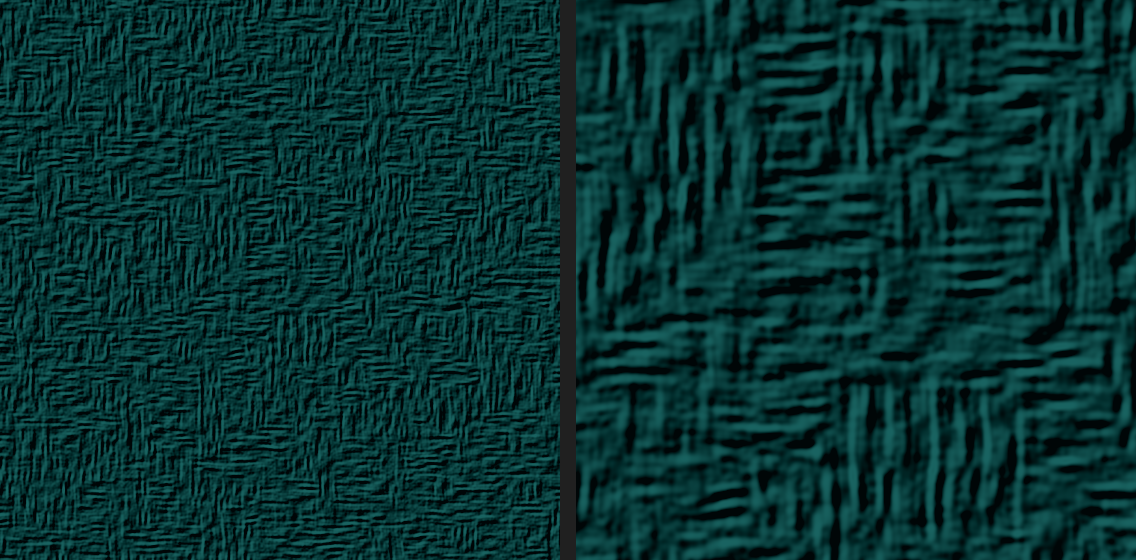
Left, the full canvas; right, a detail of the centre.
Write a WebGL 1 fragment shader that draws this texture.

```glsl
precision highp float;

uniform vec2 u_resolution;

float hash(vec2 cell) {
  return fract(sin(dot(cell, vec2(127.1, 311.7))) * 43758.5453);
}

float noise(vec2 p) {
  vec2 cell = floor(p);
  vec2 f = fract(p);
  f = f * f * (3.0 - 2.0 * f);
  float low = mix(hash(cell), hash(cell + vec2(1.0, 0.0)), f.x);
  float high = mix(hash(cell + vec2(0.0, 1.0)), hash(cell + vec2(1.0, 1.0)), f.x);
  return mix(low, high, f.y);
}

// Cloth height: patches of crossing threads over a lumpy, grainy ground
float clothHeight(vec2 p) {
  vec2 sway = vec2(noise(p * 30.0 + 7.0), noise(p * 30.0 + 71.0)) - 0.5;
  vec2 q = p + 0.005 * sway;
  float across = noise(q * vec2(40.0, 190.0) + 13.0);
  float upright = noise(q * vec2(190.0, 40.0) + 57.0);
  float patches = smoothstep(0.25, 0.75, noise(p * 24.0 + 31.0));
  float lumps = noise(q * 85.0 + 91.0);
  float grain = noise(p * 260.0 + 17.0);
  return 1.3 * mix(across, upright, patches) + 0.9 * lumps + 0.25 * grain;
}

void main() {
  vec2 p = gl_FragCoord.xy / min(u_resolution.x, u_resolution.y);

  // Relief lit from the upper left
  vec2 toLight = vec2(-0.0014, 0.0014);
  float relief = clothHeight(p - toLight) - clothHeight(p + toLight);

  // Deep creases, softly limited highlights
  float tone = 0.205 + 0.47 * relief - 0.3 * relief * relief;
  tone = clamp(tone, 0.025, 0.42);

  // Teal dye: red only appears in the lit threads
  vec3 teal = vec3(max(0.0, 0.44 * (tone - 0.165)), tone, 0.965 * tone + 0.004);
  gl_FragColor = vec4(teal, 1.0);
}
```
